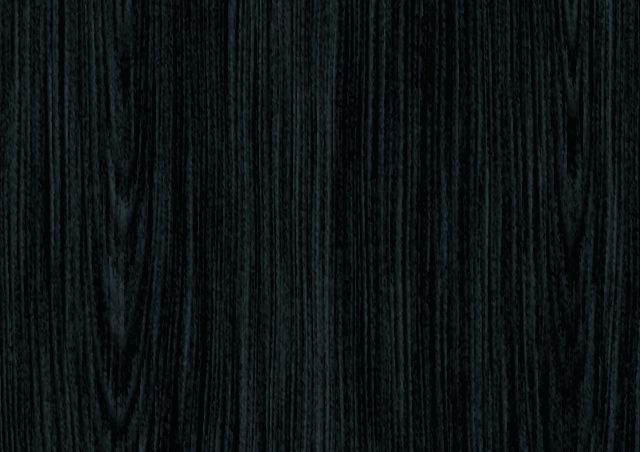
Write a WebGL 2 fragment shader that draws this texture.

```glsl
#version 300 es
precision highp float;

uniform vec2 u_resolution;
out vec4 fragColor;

vec3 hash3(vec2 cell) {
  vec3 q = fract(cell.xyx * vec3(0.1031, 0.1030, 0.0973));
  q += dot(q, q.yxz + 33.33);
  return fract((q.xxy + q.yzz) * q.zyx);
}

// Cellular noise: each cell has its own tone, blended softly at the borders
float cells(vec2 p) {
  vec2 base = floor(p);
  float tone = 0.0, total = 0.0;
  for (int j = -1; j <= 1; j++) {
    for (int i = -1; i <= 1; i++) {
      vec2 cell = base + vec2(i, j);
      vec3 h = hash3(cell + 57.0);
      vec2 d = cell + 0.1 + 0.8 * h.xy - p;
      float weight = exp(-8.0 * dot(d, d));
      tone += weight * h.z;
      total += weight;
    }
  }
  return tone / total - 0.5;
}

// Growth rings around a leaning axis, closing into downward tips
float ringDistance(float offset, float spread) {
  return sqrt(offset * offset + spread * spread) + 0.13 * offset;
}

// Irregular dark and light lines along the ring coordinate
float ringLines(float ring, float y) {
  float phase = ring * 420.0
              + 2.1 * sin(ring * 53.0 + y * 1.3)
              + 1.3 * sin(ring * 131.0 - y * 1.7 + 1.0);
  float strength = 0.8 + 0.2 * sin(ring * 87.0 + y * 2.1);
  return strength * sin(phase) + 0.35 * sin(ring * 713.0 + 2.0 * sin(ring * 97.0));
}

void main() {
  vec2 p = gl_FragCoord.xy / u_resolution.y;

  // Slow sideways drift of the grain
  float x = p.x + 0.004 * sin(p.y * 4.3 + p.x * 7.0)
                + 0.0012 * sin(p.y * 13.0 + p.x * 31.0);

  // Fibres from long and broad to short and fine
  float broadFibre = cells(vec2(x * 75.0, p.y * 1.4));
  float fineFibre = cells(vec2(x * 175.0, p.y * 5.0) + 19.0);
  float pores = cells(vec2(x * 250.0, p.y * 140.0 + x * 60.0) + 41.0);

  // Two ring systems, joined along a vertical line of grain
  float rough = 0.003 * fineFibre + 0.0015 * pores;
  float leftRing = ringDistance(x - 0.276, 0.09 * (1.06 - p.y)) + rough;
  float rightRing = ringDistance(x - 1.27, 0.07 * (1.2 - p.y)) + rough + 3.0;
  float lines = mix(ringLines(leftRing, p.y), ringLines(rightRing, p.y),
                    smoothstep(0.78, 0.81, x));

  // Wide bands of shade, darker towards the right
  float bands = 0.07 * sin(x * 11.0 + 0.7 * sin(p.y * 3.0))
              + 0.06 * sin(x * 29.0 + p.y * 0.8)
              - 0.16 * smoothstep(0.06, 0.0, abs(x - 1.27 - 0.03 * sin(p.y * 5.0)))
              - 0.07 * smoothstep(0.85, 1.2, x);

  float tone = 0.35 + bands + 0.35 * lines + 0.56 * broadFibre
             + 0.6 * fineFibre + 0.6 * pores;
  tone = clamp(tone, 0.0, 1.3);

  vec3 colour = mix(vec3(0.005, 0.018, 0.024), vec3(0.122, 0.164, 0.177), tone);
  fragColor = vec4(colour, 1.0);
}
```
